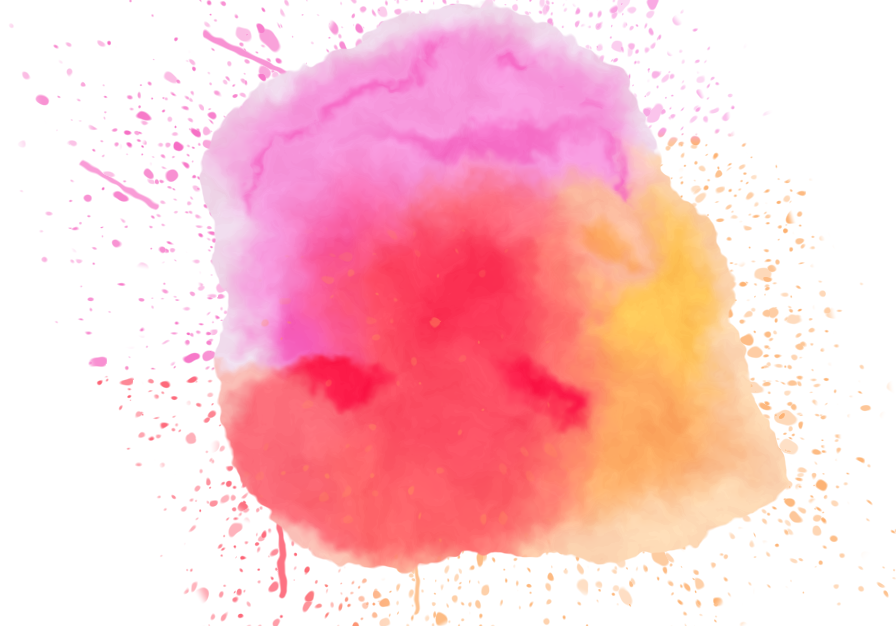
Reproduce this background procedurally as a WebGL 2 fragment shader.

```glsl
#version 300 es
precision highp float;
// Watercolour blot on white paper: a noisy polar outline is filled with
// overlapping soft washes whose coordinates are warped by fractal noise,
// then surrounded by hashed droplets and a few dragged strokes.
uniform vec2 u_resolution;
out vec4 fragColor;

const float TAU = 6.2831853;
const vec2 CENTRE = vec2(0.745, 0.516);   // blot centre, in canvas heights
const float WARP = 0.075;                 // bleeding of the washes
const float RAGGED = 0.035;               // roughness of the outline
const float GRAIN = 0.13;                 // strength of the pigment terraces
const vec3 PAPER = vec3(1.0);
const vec3 PINK = vec3(0.97, 0.60, 0.87);
const vec3 MAGENTA = vec3(0.96, 0.36, 0.74);
const vec3 HOT_PINK = vec3(0.98, 0.37, 0.65);
const vec3 RED = vec3(0.99, 0.31, 0.39);
const vec3 CRIMSON = vec3(0.99, 0.11, 0.29);
const vec3 CORAL = vec3(1.0, 0.50, 0.44);
const vec3 PEACH = vec3(0.99, 0.74, 0.63);
const vec3 ORANGE = vec3(0.99, 0.66, 0.38);
const vec3 GOLD = vec3(1.0, 0.77, 0.34);
const vec3 PALE_LILAC = vec3(0.94, 0.85, 0.92);
const vec3 PALE_ROSE = vec3(0.98, 0.74, 0.71);
const vec3 PALE_SAND = vec3(0.99, 0.84, 0.70);

// Outline radius at every 15 degrees, counter-clockwise from the right
const float RADII[24] = float[24](
  0.432, 0.42, 0.382, 0.42, 0.44, 0.46, 0.475, 0.468, 0.455, 0.468, 0.488, 0.42,
  0.385, 0.412, 0.435, 0.46, 0.465, 0.443, 0.395, 0.41, 0.465, 0.52, 0.59, 0.475);

vec3 hash3(vec2 p) {
  vec3 q = fract(p.xyx * vec3(0.1031, 0.1030, 0.0973));
  q += dot(q, q.yxz + 33.33);
  return fract((q.xxy + q.yzz) * q.zyx);
}

float noise(vec2 p) {
  vec2 i = floor(p), f = fract(p);
  f = f * f * (3.0 - 2.0 * f);
  return mix(mix(hash3(i).x, hash3(i + vec2(1, 0)).x, f.x),
             mix(hash3(i + vec2(0, 1)).x, hash3(i + 1.0).x, f.x), f.y);
}

float fbm(vec2 p) {
  float sum = 0.0, amp = 0.5;
  for (int i = 0; i < 5; i++) {
    sum += amp * noise(p);
    p = mat2(1.6, 1.2, -1.2, 1.6) * p + 17.3;
    amp *= 0.5;
  }
  return sum;
}

float outline(vec2 d) {
  float a = fract(atan(d.y, d.x) / TAU + 1.0) * 24.0;
  int i = int(a) % 24;
  return mix(RADII[i], RADII[(i + 1) % 24], smoothstep(0.0, 1.0, fract(a)));
}

// Picks a colour for the upper, lower left or lower right territory
vec3 territory(vec2 p, vec3 upper, vec3 left, vec3 right) {
  float border = mix(0.405, 0.78, smoothstep(0.75, 1.0, p.x));
  vec3 lower = mix(left, right, smoothstep(0.45, 0.65, p.x));
  return mix(lower, upper, smoothstep(-0.015, 0.015, p.y - border));
}

void wash(inout vec3 col, vec2 p, vec2 c, vec2 r, float soft, vec3 ink) {
  col = mix(col, ink, 1.0 - smoothstep(1.0 - soft, 1.0 + soft, length((p - c) / r)));
}

float stroke(vec2 p, vec2 a, vec2 b, float width, float soft) {
  vec2 d = b - a;
  float t = clamp(dot(p - a, d) / dot(d, d), 0.0, 1.0);
  return 1.0 - smoothstep(width - soft, width + soft, length(p - a - d * t));
}

// One stretched drop per grid cell, kept with the given probability
float drops(vec2 p, float size, float density, vec2 along, float px) {
  vec2 g = p / size + 40.0 + size * 300.0, id = floor(g);
  vec3 h = hash3(id), k = hash3(id + 71.0);
  vec2 q = fract(g) - mix(vec2(0.3), vec2(0.7), h.xy);
  q = vec2(dot(q, along) * mix(0.5, 1.0, k.z), dot(q, vec2(-along.y, along.x)));
  float r = 0.05 + 0.16 * k.x * k.x, aa = px / size;
  return (1.0 - smoothstep(r - aa, r + aa, length(q)))
       * smoothstep(0.0, 0.06, density - h.z) * mix(0.35, 0.9, k.y);
}

vec3 pigment(vec2 p, float rho, float grain) {
  vec3 c = territory(p, PALE_LILAC, PALE_ROSE, PALE_SAND);
  wash(c, p, vec2(0.70, 0.74), vec2(0.33, 0.20), 0.16, PINK);
  wash(c, p, vec2(0.52, 0.57), vec2(0.13, 0.22), 0.30, PINK);
  wash(c, p, vec2(0.49, 0.46), vec2(0.08, 0.05), 0.60, MAGENTA);
  wash(c, p, vec2(0.58, 0.54), vec2(0.11, 0.15), 0.60, HOT_PINK);
  wash(c, p, vec2(0.77, 0.775), vec2(0.16, 0.022), 0.50, mix(PINK, MAGENTA, 0.7));
  wash(c, p, vec2(1.05, 0.50), vec2(0.11, 0.18), 0.35, GOLD);
  wash(c, p, vec2(0.98, 0.31), vec2(0.18, 0.13), 0.45, ORANGE);
  wash(c, p, vec2(0.94, 0.63), vec2(0.11, 0.09), 0.35, PEACH);
  wash(c, p, vec2(0.96, 0.605), vec2(0.045, 0.025), 0.60, ORANGE);
  wash(c, p, vec2(0.84, 0.39), vec2(0.12, 0.25), 0.40, CORAL);
  wash(c, p, vec2(0.77, 0.66), vec2(0.10, 0.07), 0.60, mix(HOT_PINK, CORAL, 0.6));
  wash(c, p, vec2(0.53, 0.28), vec2(0.17, 0.135), 0.16, mix(RED, PALE_ROSE, 0.25));
  wash(c, p, vec2(0.69, 0.22), vec2(0.18, 0.12), 0.35, mix(RED, CORAL, 0.5));
  wash(c, p, vec2(0.71, 0.43), vec2(0.17, 0.22), 0.45, RED);
  wash(c, p, vec2(0.73, 0.54), vec2(0.09, 0.10), 0.70, mix(RED, CRIMSON, 0.5));
  wash(c, p, vec2(0.53, 0.395), vec2(0.085, 0.03), 0.45, CRIMSON);
  c = mix(c, CRIMSON, stroke(p, vec2(0.81, 0.41), vec2(0.90, 0.32), 0.025, 0.022));
  // Granulated rim where the pink wash dried
  float rim = exp(-pow((rho - 0.83) / 0.03, 2.0)) * smoothstep(0.62, 0.72, p.y);
  return mix(c, MAGENTA, rim * smoothstep(0.35, 0.65, grain) * 0.8);
}

void main() {
  float px = 1.0 / u_resolution.y;
  vec2 p = gl_FragCoord.xy * px;
  vec2 swirl = vec2(fbm(p * 9.0), fbm(p * 9.0 + 31.7)) - 0.48;
  vec2 fine = vec2(noise(p * 70.0), noise(p * 70.0 + 9.1)) - 0.5;
  vec2 d = p - CENTRE, w = p + swirl * WARP * 1.6 + fine * 0.012;
  float radius = outline(d), rho = length(w - CENTRE) / radius;

  // Droplets thin out away from the blot and reach farthest to the left
  float far = length(d) / radius, leftward = smoothstep(0.4, 0.1, p.x) * smoothstep(0.3, 0.5, p.y);
  float density = smoothstep(1.55 + 0.35 * leftward, 0.95, far) * (0.25 + 0.7 * noise(p * 8.0));
  vec2 along = normalize(d + swirl * 0.4 + 0.001), s = p + fine * 0.006;
  float splash = 0.0;
  for (int i = 0; i < 4; i++)
    splash = max(splash, drops(s, 0.055 * pow(0.7, float(i)), density, along, px));
  splash = max(splash, 0.7 * stroke(s, vec2(0.33, 0.945), vec2(0.46, 0.88), 0.005, 0.002));
  splash = max(splash, 0.6 * stroke(s, vec2(0.13, 0.74), vec2(0.25, 0.67), 0.004, 0.002));
  splash = max(splash, 0.8 * stroke(s, vec2(0.447, 0.17), vec2(0.452, 0.05), 0.005, 0.002));
  splash = max(splash, 0.7 * stroke(s, vec2(0.665, 0.13), vec2(0.665, 0.02), 0.003, 0.002));
  vec3 ink = territory(p, mix(MAGENTA, PINK, smoothstep(0.2, 1.0, p.x)), RED, ORANGE);
  vec3 col = mix(PAPER, ink, splash);

  // Terraced grain gives the stacked, dried layers of paint
  float grain = fbm(w * 24.0), level = grain * 9.0;
  float terrace = (floor(level) + smoothstep(0.35, 0.65, fract(level))) / 9.0 - 0.5;
  vec3 paint = pigment(w, rho, grain) + terrace * GRAIN * vec3(0.3, 1.0, 0.8);
  float fleck = drops(s, 0.035, 0.4, along, px) * smoothstep(0.36, 0.2, length(p - vec2(0.65, 0.35)));
  paint = mix(paint, vec3(1.0, 0.55, 0.36), fleck * 0.65);
  float edge = length(d) - radius + (swirl.x + swirl.y) * RAGGED + fine.x * 0.012;
  col = mix(col, paint, 1.0 - smoothstep(-1.5 * px, 1.5 * px, edge));
  fragColor = vec4(clamp(col, 0.0, 1.0), 1.0);
}
```
